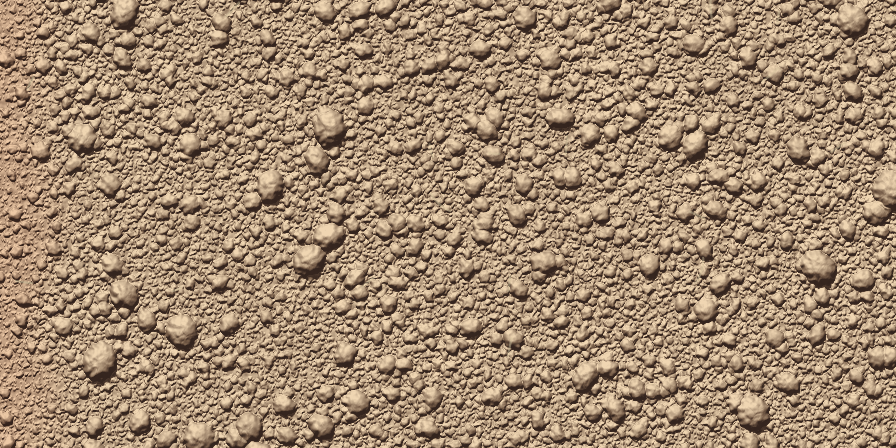
Reproduce this texture procedurally as a WebGL 2 fragment shader.

```glsl
#version 300 es
precision highp float;
// Dry, crumbly tilled soil: clods and grains under low sunlight, with bits of straw.
uniform vec2 u_resolution;
out vec4 fragColor;

vec3 hash3(vec2 p) {
    vec3 q = fract(p.xyx * vec3(0.1031, 0.1030, 0.0973));
    q += dot(q, q.yxz + 33.33);
    return fract((q.xxy + q.yzz) * q.zyx);
}

mat2 rotation(float a) {
    return mat2(cos(a), sin(a), -sin(a), cos(a));
}

float cornerSlope(vec2 cell, vec2 offset) {
    float a = 6.2832 * hash3(cell).x;
    return dot(vec2(cos(a), sin(a)), offset);
}

float gradientNoise(vec2 p) {
    vec2 i = floor(p), f = p - i;
    vec2 u = f * f * f * (f * (f * 6.0 - 15.0) + 10.0);
    vec2 e = vec2(1.0, 0.0);
    return mix(mix(cornerSlope(i, f), cornerSlope(i + e, f - e), u.x),
               mix(cornerSlope(i + e.yx, f - e.yx), cornerSlope(i + 1.0, f - 1.0), u.x), u.y);
}

// Height of the tallest rounded lump here, in cell units.
float lumps(vec2 q, float chance, float looseness) {
    vec2 base = floor(q - 0.5);
    float tallest = 0.0;
    for (int i = 0; i < 4; i++) {
        vec2 cell = base + vec2(i & 1, i >> 1);
        vec3 rnd = hash3(cell);
        vec3 kind = hash3(cell + 71.7);
        if (kind.x > chance) continue;
        vec2 d = rotation(6.2832 * rnd.z) * (q - cell - 0.2 - 0.6 * rnd.xy);
        d.x *= 1.0 + 0.45 * kind.z;
        float radius = mix(0.34, 0.64, kind.y * kind.y) * looseness;
        tallest = max(tallest, 0.75 * sqrt(max(radius * radius - dot(d, d), 0.0)));
    }
    return tallest;
}

// Soil relief: five sizes of lumps, the finer ones also roughening the larger.
float soilHeight(vec2 p, float looseness) {
    vec2 warp = vec2(gradientNoise(p * 70.0), gradientNoise(p * 70.0 + 40.5));
    p += 0.006 * warp;
    float h = 0.0, size = 0.075;
    for (int i = 0; i < 5; i++) {
        float k = float(i);
        vec2 q = rotation(0.4 + 1.1 * k) * p / size + 31.0 * k;
        float lump = size * lumps(q, mix(0.12, 0.95, k / 4.0), looseness);
        h = max(h, lump) + lump * mix(0.3, 0.13, smoothstep(0.005, 0.02, h));
        size *= 0.6;
    }
    return h + 0.003 * warp.x;
}

// Coverage of short straw pieces, at most one in each cell.
float straw(vec2 p) {
    vec2 cell = floor(p / 0.15);
    vec3 rnd = hash3(cell + 13.3);
    vec2 d = rotation(6.2832 * rnd.y) * (p - (cell + 0.35 + 0.3 * rnd.yz) * 0.15);
    d.y += 12.0 * d.x * d.x * (rnd.z - 0.5);
    d.x = max(abs(d.x) - mix(0.01, 0.03, rnd.z), 0.0);
    return step(rnd.x, 0.22) * (1.0 - smoothstep(0.0012, 0.0038, length(d)));
}

void main() {
    vec2 p = gl_FragCoord.xy / u_resolution.y;

    // Packed, finer soil in patches and along the left edge
    float patches = gradientNoise(p * 3.0 + 7.0) + 0.5 * gradientNoise(p * 7.0);
    float edge = 1.0 - smoothstep(0.02, 0.2, p.x + 0.12 * patches);
    float looseness = 0.95 + 0.16 * patches - 0.35 * edge;

    // Surface normal
    float h = soilHeight(p, looseness);
    vec2 e = vec2(0.002, 0.0);
    vec2 slope = vec2(
        soilHeight(p + e, looseness) - soilHeight(p - e, looseness),
        soilHeight(p + e.yx, looseness) - soilHeight(p - e.yx, looseness)) / (2.0 * e.x);
    vec3 normal = normalize(vec3(-slope, 1.0));

    // Sunlight from the top, slightly left, with cast shadows
    vec2 toSun = normalize(vec2(-0.32, 0.95));
    float light = max(dot(normal, normalize(vec3(toSun, 1.15))), 0.0);
    float blocked = 0.0, reach = 0.003;
    for (int i = 0; i < 9; i++) {
        blocked = max(blocked, soilHeight(p + toSun * reach, looseness) - h - 1.15 * reach);
        reach *= 1.35;
    }
    float shadow = smoothstep(0.0, 0.004, blocked);
    float shade = 0.08 + 0.92 * light * (1.0 - 0.9 * shadow);

    // Fine dust and broad uneven tone
    shade *= 1.0 + 0.16 * gradientNoise(p * 130.0) + 0.12 * gradientNoise(p * 24.0) + 0.06 * patches;

    vec3 color = mix(vec3(0.13, 0.08, 0.07), vec3(0.46, 0.36, 0.28), clamp(shade / 0.35, 0.0, 1.0));
    color = mix(color, vec3(0.94, 0.84, 0.70), clamp((shade - 0.35) / 0.65, 0.0, 1.0));
    color *= mix(vec3(1.0), vec3(0.99, 0.94, 0.93), edge);

    // Straw lying on top
    color = mix(color, vec3(0.90, 0.81, 0.66) * (0.55 + 0.45 * shade), 0.85 * straw(p));
    fragColor = vec4(color, 1.0);
}
```
